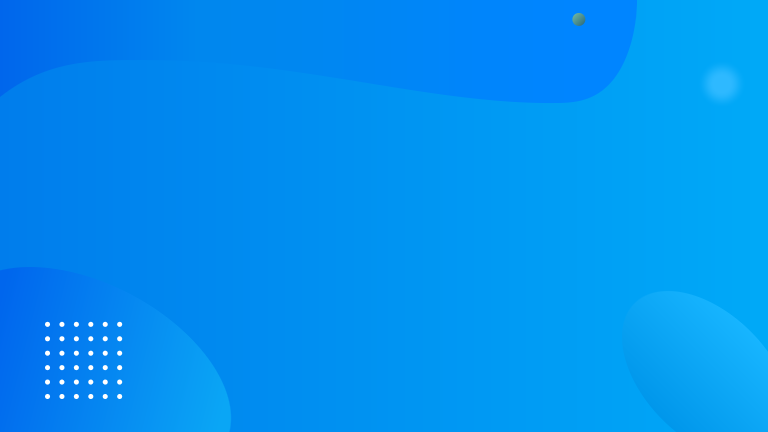
Give the GLSL for this background, as a WebGL 1 fragment shader.

```glsl
precision highp float;
// Blue gradient backdrop with a wavy top band, two tilted ovals, a soft glow, a small ball and a dot grid.
uniform vec2 u_resolution;

// Antialiased fill of a signed distance given in canvas heights
float cover(float d) {
  return clamp(0.5 - d * u_resolution.y, 0.0, 1.0);
}

// Depth of the top band below the upper edge
float bandDepth(float x) {
  float shoulder = 0.0856 * pow(max(1.0 - x / 0.324, 0.0), 3.0);
  float swell = 0.0995 * smoothstep(0.0, 1.0, pow(clamp((x - 0.324) / 0.949, 0.0, 1.0), 1.1));
  float t = clamp((x - 1.273) / 0.2015, 0.0, 1.0);
  float drop = pow(1.0 - t * t * t, 0.53);
  return (0.139 + shoulder + swell) * drop - 20.0 * max(x - 1.4745, 0.0);
}

// Vertical gap to the band rim, corrected for its slope
float bandDistance(vec2 p) {
  float slope = (bandDepth(p.x + 0.002) - bandDepth(p.x - 0.002)) / 0.004;
  return (1.0 - p.y - bandDepth(p.x)) / sqrt(1.0 + slope * slope);
}

// Tilted oval in the lower left, left open towards the corner
float cornerDistance(vec2 p) {
  vec2 q = (p - vec2(0.2093, 0.1375)) / vec2(0.3255, 0.2444);
  vec2 axes = vec2((q.x - q.y) / 1.691, max(q.x + q.y, 0.0) / 1.068);
  return (length(axes) - 1.0) * 0.25;
}

void main() {
  vec2 p = gl_FragCoord.xy / u_resolution.y;

  // Base gradient
  vec3 color = mix(vec3(0.0, 0.49, 0.925), vec3(0.0, 0.665, 0.97), clamp(p.x / 1.778, 0.0, 1.0));

  // Top band
  vec3 band = mix(vec3(0.0, 0.40, 0.925), vec3(0.0, 0.53, 0.935), clamp(p.x / 0.46, 0.0, 1.0));
  band = mix(band, vec3(0.0, 0.52, 1.0), smoothstep(0.5, 1.4, p.x));
  color = mix(color, band, cover(bandDistance(p)));

  // Lower left oval
  float cornerShade = clamp(1.728 * p.x + 0.432 * (0.3056 - p.y), 0.0, 1.0);
  vec3 corner = mix(vec3(0.0, 0.40, 0.93), vec3(0.04, 0.65, 0.96), cornerShade);
  color = mix(color, corner, cover(cornerDistance(p)));

  // Lower right oval, turned by 45 degrees
  vec2 r = p - vec2(1.6356, 0.1306);
  vec2 oval = vec2(r.x - r.y, r.x + r.y) * 0.7071 / vec2(0.2363, 0.1444);
  vec3 ovalColor = mix(vec3(0.0, 0.59, 0.92), vec3(0.09, 0.71, 1.0), clamp(oval.y * 0.5 + 0.5, 0.0, 1.0));
  color = mix(color, ovalColor, cover((length(oval) - 1.0) * 0.17));

  // Soft glow
  float glow = 1.0 - smoothstep(0.018, 0.056, length(p - vec2(1.671, 0.8056)));
  color = mix(color, vec3(0.18, 0.725, 1.0), glow);

  // Small shaded ball
  vec2 b = (p - vec2(1.340, 0.955)) / 0.015;
  vec3 ball = mix(vec3(0.42, 0.69, 0.62), vec3(0.2, 0.45, 0.5), clamp(0.5 + 0.35 * (b.x - b.y), 0.0, 1.0));
  color = mix(color, ball, cover((length(b) - 1.0) * 0.015));

  // Six by six grid of white dots
  vec2 g = p - vec2(0.110, 0.0822);
  vec2 cell = clamp(floor(g / 0.0334 + 0.5), 0.0, 5.0);
  color = mix(color, vec3(1.0), cover(length(g - cell * 0.0334) - 0.0058));

  gl_FragColor = vec4(color, 1.0);
}
```
